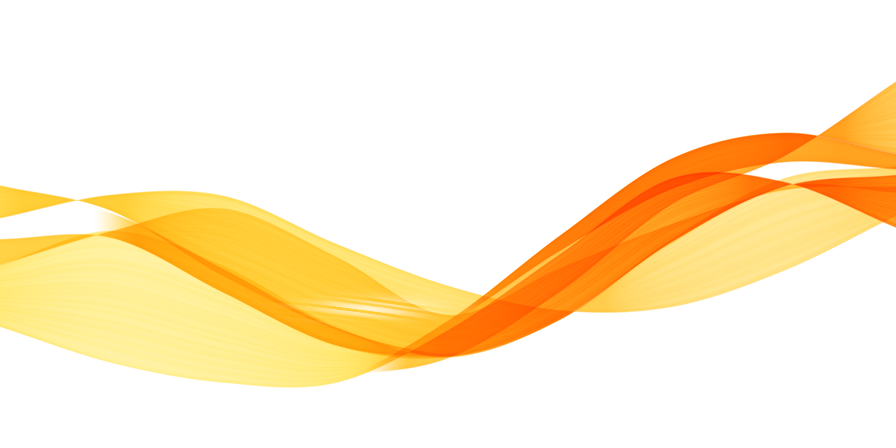
This background is drawn by a Shadertoy shader. Its source:

```glsl
// Translucent yellow and orange ribbons twisting across a white field.
// Each ribbon fills the space between two splines and multiplies the light;
// narrow parts absorb more, with dark rims and fine strands along the flow.

const float DEPTH_UNITS = 384.0;   // knot depths: 1/384 of height, from the top
const float REF_WIDTH = 0.15;      // ribbon width with density one
const float RIM_WIDTH = 0.005;
const float RIM_DENSITY = 0.40;
const float STRAND_COUNT = 42.0;
const float STRAND_DEPTH = 0.34;
const vec2 TURN = vec2(0.75, 1.40);  // x range where tints shift to orange
const vec2 GLINT_POS = vec2(0.83, 0.312);
const vec2 GLINT_SIZE = vec2(0.13, 0.022);

const vec3 PALE = vec3(1.0, 0.92, 0.50);
const vec3 YELLOW = vec3(1.0, 0.885, 0.41);
const vec3 CREAM = vec3(1.0, 0.88, 0.50);
const vec3 GOLD = vec3(1.0, 0.89, 0.46);
const vec3 AMBER = vec3(1.0, 0.77, 0.30);
const vec3 ORANGE = vec3(1.0, 0.64, 0.14);

float hash(float n) {
    return fract(sin(n * 127.1) * 43758.5453);
}

float noise(float x) {
    float i = floor(x), f = fract(x);
    return mix(hash(i), hash(i + 1.0), f * f * (3.0 - 2.0 * f));
}

// Catmull-Rom spline over nine even knots, x from 0 to 2
float spline(float x, float k[9]) {
    float s = clamp(x * 4.0, 0.0, 7.999);
    int i = int(s);
    float t = s - float(i);
    float b = k[i], c = k[i + 1];
    float a = i > 0 ? k[max(i - 1, 0)] : 2.0 * b - c;
    float d = i < 7 ? k[min(i + 2, 8)] : 2.0 * c - b;
    float depth = b + 0.5 * t * (c - a + t * (2.0 * a - 5.0 * b + 4.0 * c - d
                + t * (3.0 * (b - c) + d - a)));
    return 1.0 - depth / DEPTH_UNITS;
}

// Light passed by one ribbon; span holds its faded left and right limits
vec3 ribbon(vec2 p, float edgeA[9], float edgeB[9], vec3 tintL, vec3 tintR,
            vec2 span, float seed) {
    float a = spline(p.x, edgeA), b = spline(p.x, edgeB);
    float width = abs(a - b);
    float inside = min(p.y - min(a, b), max(a, b) - p.y);
    float aa = 1.0 / iResolution.y;
    float cover = smoothstep(-aa, aa, inside);
    cover *= smoothstep(span.x, span.x + 0.12, p.x);
    cover *= 1.0 - smoothstep(span.y - 0.25, span.y, p.x);

    // Density: thin folds, dark rims, strands
    float density = clamp(sqrt(REF_WIDTH / max(width, 0.001)), 0.7, 1.7);
    float v = (p.y - a) / (b - a + (b < a ? -0.0001 : 0.0001));
    float flow = v + 0.06 * sin(p.x * 2.3 + seed);
    float strand = 0.6 * noise(flow * STRAND_COUNT + seed * 17.0)
                 + 0.4 * noise(flow * STRAND_COUNT * 0.3 + seed * 31.0);
    density *= 1.0 + STRAND_DEPTH * (strand - 0.5) * smoothstep(0.02, 0.15, width);
    density += RIM_DENSITY * exp(-max(inside, 0.0) / RIM_WIDTH);

    vec3 tint = mix(tintL, tintR, smoothstep(TURN.x, TURN.y, p.x));
    return mix(vec3(1.0), pow(tint, vec3(density)), cover);
}

void mainImage(out vec4 fragColor, in vec2 fragCoord) {
    vec2 p = fragCoord / iResolution.xy * vec2(2.0, 1.0);
    vec2 full = vec2(-1.0, 3.0);
    vec3 col = vec3(1.0);

    // Upper yellow ribbon, turning into the pale right sheet
    col *= ribbon(p,
        float[9](159., 181., 237., 282., 305., 274., 205., 153., 143.),
        float[9](187., 167., 168., 209., 245., 266., 263., 232., 185.),
        YELLOW, CREAM, full, 1.0);
    // Inner gold ribbon
    col *= ribbon(p,
        float[9](205., 204., 251., 296., 306., 272., 208., 160., 165.),
        float[9](227., 198., 179., 220., 270., 230., 192., 163., 160.),
        GOLD, CREAM, full, 2.0);
    // Broad lower sheet, rising as an orange fold
    col *= ribbon(p,
        float[9](227., 198., 228., 280., 306., 274., 207., 160., 150.),
        float[9](280., 311., 328., 328., 283., 218., 153., 156., 195.),
        PALE, ORANGE, full, 3.0);
    // Dark crease along the left descent
    col *= ribbon(p,
        float[9](165., 183., 231., 281., 304., 300., 300., 300., 300.),
        float[9](205., 204., 251., 296., 306., 300., 300., 300., 300.),
        GOLD, GOLD, vec2(0.20, 1.10), 4.0);
    // Right crest, opening to a fan at the border
    col *= ribbon(p,
        float[9](330., 330., 330., 325., 275., 202., 136., 114., 132.),
        float[9](330., 330., 330., 322., 307., 250., 175., 134., 70.),
        GOLD, AMBER, vec2(0.80, 3.0), 5.0);
    // Dark band under the crest
    col *= ribbon(p,
        float[9](330., 330., 330., 325., 275., 202., 136., 114., 132.),
        float[9](330., 330., 330., 325., 278., 215., 162., 139., 145.),
        GOLD, AMBER, vec2(1.00, 3.0), 6.0);

    // Bright filaments in the central hollow
    vec2 q = (p - GLINT_POS) / GLINT_SIZE;
    float filament = smoothstep(0.35, 0.8, noise(p.y * 170.0 + 14.0 * p.x * p.x));
    col = mix(col, vec3(1.0), 0.75 * filament * exp(-dot(q, q)));

    fragColor = vec4(col, 1.0);
}
```
